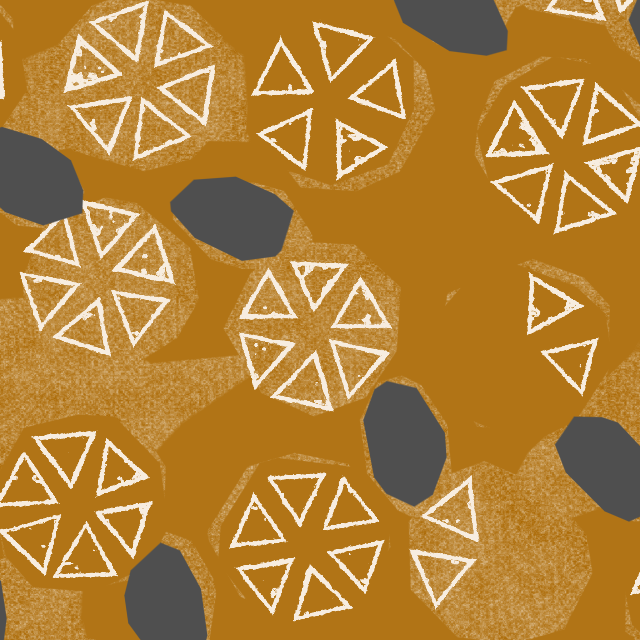
Write a three.js fragment shader that draws this pattern.

```glsl
varying vec2 vUv;

float hash(vec2 p) {
  return fract(sin(dot(p, vec2(127.1, 311.7))) * 43758.5453);
}

mat2 turn(float a) {
  return mat2(cos(a), sin(a), -sin(a), cos(a));
}

float noise(vec2 p) {
  vec2 i = floor(p), f = fract(p);
  f = f * f * (3.0 - 2.0 * f);
  return mix(mix(hash(i), hash(i + vec2(1.0, 0.0)), f.x),
             mix(hash(i + vec2(0.0, 1.0)), hash(i + 1.0), f.x), f.y);
}

// Noise made of flat triangles, so its contours are straight cuts
float facetNoise(vec2 p) {
  vec2 i = floor(p), f = fract(p);
  float a = hash(i), d = hash(i + 1.0);
  float b = hash(i + vec2(1.0, 0.0)), c = hash(i + vec2(0.0, 1.0));
  return f.x > f.y ? a + (b - a) * f.x + (d - b) * f.y
                   : a + (c - a) * f.y + (d - c) * f.x;
}

// Distance to an irregular convex polygon
float cutShape(vec2 p, float radius, vec2 seed) {
  float d = -9.0;
  for (int k = 0; k < 10; k++) {
    float n = float(k);
    float a = (n + 0.6 * hash(seed + n)) * 0.62832;
    float r = radius * (0.92 + 0.16 * hash(seed - n * 1.7));
    d = max(d, dot(p, vec2(cos(a), sin(a))) - r);
  }
  return d;
}

float cover(float d) {
  return 1.0 - smoothstep(-0.004, 0.004, d);
}

// Ring of chalk triangles with their tips to the centre
float chalkWheel(vec2 p, vec2 id, float speck, float blot) {
  float count = hash(id + 3.1) < 0.4 ? 5.0 : 6.0;
  float shown = hash(id + 8.4) < 0.22 ? 2.0 : count;
  float sector = 6.2832 / count;
  p *= turn(hash(id + 5.7) * 6.2832);
  float k = floor(atan(p.y, p.x) / sector + 0.5);
  vec2 q = p * turn(k * sector) - vec2(0.255, 0.0);
  k = mod(k + count, count);
  if (k >= shown) return 0.0;

  vec2 seed = id * 7.0 + k;
  q *= turn((hash(seed) - 0.5) * 0.3);
  q.y += 0.12 * (hash(seed + 6.0) - 0.5) * q.x;
  float size = 0.070 + 0.011 * hash(seed + 2.0);
  float d = max(q.x, 0.866 * abs(q.y) - 0.5 * q.x) - size;

  // Sprayed stroke: dense in the middle, broken into specks at the rim
  float stroke = 1.0 - smoothstep(0.001, 0.019, abs(d) + (blot - 0.5) * 0.011);
  float load = pow(hash(seed + 4.0), 4.0) * 0.3;
  float chips = smoothstep(0.0, 0.14, blot - 0.62 + d * 4.5 + load) * step(d, 0.0);
  float density = max(stroke, chips * 0.75);
  float ink = smoothstep(-0.16, 0.2, density - 0.12 - speck * 0.75);
  return ink * step(0.01, density);
}

void main() {
  vec3 ochre = vec3(0.695, 0.455, 0.085);
  vec3 cream = vec3(0.97, 0.93, 0.88);
  float fine = noise(vUv * 310.0);
  float grit = hash(floor(vUv * 512.0));
  float speck = mix(fine, grit, 0.4);
  float blot = mix(noise(vUv * 75.0 + 9.0), noise(vUv * 150.0), 0.35);

  // Slightly turned lattice: wheels in the cells, stones on the corners
  vec2 p = turn(0.12) * (vUv - 0.5) * 3.04 + 1.5;
  float grainEdge = (0.62 - facetNoise(turn(0.5) * vUv * 4.6 + 2.0)) * 0.5;
  float plainEdge = 9.0, stoneEdge = 9.0, chalk = 0.0;

  for (int y = -1; y <= 1; y++) {
    for (int x = -1; x <= 1; x++) {
      vec2 id = floor(p) + vec2(x, y);
      vec2 jitter = vec2(hash(id + 11.3), hash(id + 27.9)) - 0.5;

      vec2 w = p - id - 0.5 - jitter * 0.17;
      if (length(w) < 0.75) {
        grainEdge = min(grainEdge, cutShape(w + jitter * 0.1, 0.41, id + 31.0));
        if (hash(id + 14.6) < 0.6)
          plainEdge = min(plainEdge, cutShape(w, 0.41, id + 53.0));
        chalk = max(chalk, chalkWheel(w, id, speck, blot));
      }

      vec2 s = p - id - jitter.yx * 0.14;
      if (mod(id.x + 2.0 * id.y, 4.0) < 1.5 && length(s) < 0.7) {
        s = turn(hash(id + 42.0) * 3.1416) * s * vec2(0.78, 1.24);
        stoneEdge = min(stoneEdge, cutShape(s, 0.224, id + 71.0));
        grainEdge = min(grainEdge, cutShape(s + jitter * 0.09, 0.25, id + 83.0));
      }
    }
  }

  // Sandy speckle on the grained patches, mostly dim with some bright grains
  float sand = 0.14 + 0.24 * (fine - 0.5) + 0.14 * (grit - 0.5)
             + 0.2 * pow(speck, 3.0) + 0.14 * (noise(vUv * 24.0) - 0.5);
  float grained = cover(grainEdge) * (1.0 - cover(plainEdge));

  vec3 color = mix(ochre, ochre + (cream - ochre) * sand, grained);
  color = mix(color, cream, chalk);
  color = mix(color, vec3(0.31), cover(stoneEdge));
  gl_FragColor = vec4(color, 1.0);
}
```
